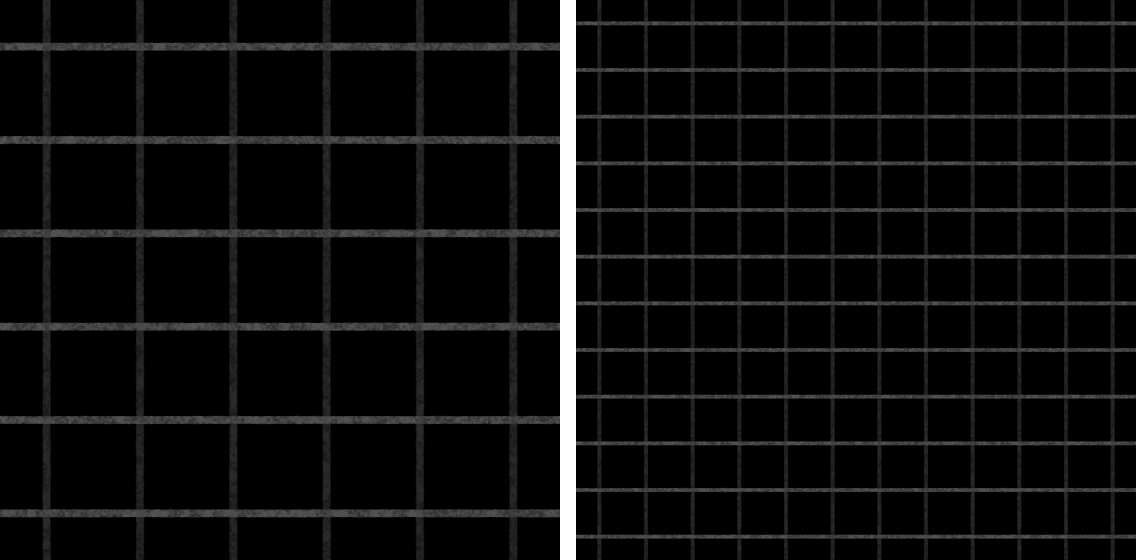
Left: one tile. Right: repeated 2 by 2.
A WebGL 1 fragment shader for this pattern:

```glsl
precision highp float;
// Square grid of worn grey lines on black, with brighter rows laid over darker columns.

uniform vec2 u_resolution;

const float REPEATS = 6.0;
const float HALF_WIDTH = 0.0415; // in cell units
const vec3 BACKGROUND = vec3(0.0);
const vec3 COLUMN_DARK = vec3(0.085);
const vec3 COLUMN_LIGHT = vec3(0.178);
const vec3 ROW_DARK = vec3(0.165);
const vec3 ROW_LIGHT = vec3(0.345);

float hash(vec2 p, float seed) {
  vec3 q = fract(vec3(p.xyx + seed) * vec3(0.1031, 0.1030, 0.0973));
  q += dot(q, q.yzx + 33.33);
  return fract((q.x + q.y) * q.z);
}

// Value noise that wraps after a whole number of lattice cells.
float tileNoise(vec2 uv, float period, float seed) {
  vec2 p = uv * period;
  vec2 cell = floor(p);
  vec2 f = fract(p);
  f = f * f * (3.0 - 2.0 * f);
  vec2 lo = mod(cell, period);
  vec2 hi = mod(cell + 1.0, period);
  float bottom = mix(hash(lo, seed), hash(vec2(hi.x, lo.y), seed), f.x);
  float top = mix(hash(vec2(lo.x, hi.y), seed), hash(hi, seed), f.x);
  return mix(bottom, top, f.y);
}

// Fine speckle that fades inside smooth, lighter patches.
float wear(vec2 uv, float seed) {
  float blotch = 0.6 * tileNoise(uv, 72.0, seed) + 0.4 * tileNoise(uv, 144.0, seed + 11.0);
  float grain = 0.5 * tileNoise(uv, 192.0, seed + 23.0) + 0.5 * tileNoise(uv, 384.0, seed + 37.0);
  float speckle = smoothstep(0.2, 0.8, grain);
  float patches = smoothstep(0.48, 0.74, blotch);
  return mix(0.15 + 0.6 * speckle, 0.72 + 0.2 * speckle, patches);
}

// Coverage of a line through the middle of each cell.
float lineMask(float coord, float halfWidth, float softness) {
  float d = abs(fract(coord) - 0.5) - halfWidth;
  return 1.0 - smoothstep(-softness, softness, d);
}

void main() {
  vec2 uv = gl_FragCoord.xy / u_resolution;
  vec2 grid = uv * REPEATS;
  vec2 pixel = REPEATS / u_resolution;

  // Slightly rough line edges
  float ragged = 0.006 * (tileNoise(uv, 240.0, 71.0) - 0.5);
  float column = lineMask(grid.x, HALF_WIDTH + ragged, max(0.011, 0.75 * pixel.x));
  float row = lineMask(grid.y, HALF_WIDTH + ragged, max(0.006, 0.75 * pixel.y));

  vec3 columnColor = mix(COLUMN_DARK, COLUMN_LIGHT, wear(uv, 5.0));
  vec3 rowColor = mix(ROW_DARK, ROW_LIGHT, wear(uv, 53.0));

  // Rows cover columns; crossings are a little flatter in tone
  rowColor = mix(rowColor, vec3(0.26), 0.35 * column);
  vec3 color = mix(BACKGROUND, columnColor, column);
  color = mix(color, rowColor, row);
  gl_FragColor = vec4(color, 1.0);
}
```
